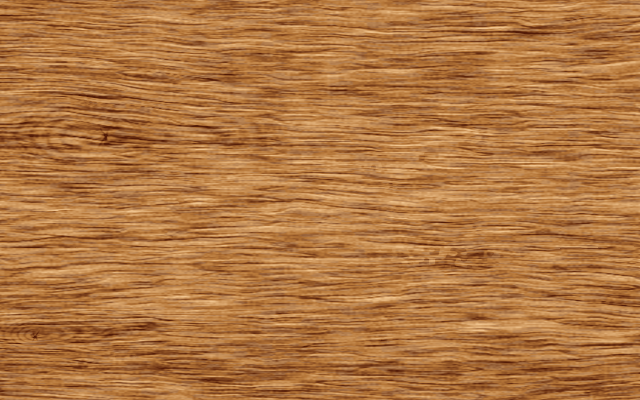
A WebGL 1 fragment shader for this texture:

```glsl
precision highp float;
// Oiled oak board: an even base cut by many thin, wavy horizontal grooves with
// pale lips, bent around two ringed knots, with pores, stains and a plank seam.
// Every layer adds to a single tone, which a three-colour ramp turns into wood.

uniform vec2 u_resolution;

#define DARK vec3(0.39, 0.165, 0.06)
#define MID vec3(0.712, 0.465, 0.222)
#define LIGHT vec3(0.90, 0.715, 0.50)
#define BIG_KNOT vec2(0.26, 0.655)
#define SMALL_KNOT vec2(0.09, 0.16)
#define LONG_STAIN vec2(1.13, 0.36)
#define SEAM_HEIGHT 0.382
#define WAVINESS 0.026
#define FIBRE_CONTRAST 1.0
#define GROOVE_DEPTH 0.30
#define LIP_LIGHT 0.20
#define STAIN_COUNT 7

float hash(vec2 p) {
  vec3 h = fract(p.xyx * 0.1031);
  h += dot(h, h.yzx + 33.33);
  return fract((h.x + h.y) * h.z);
}

float noise(vec2 p) {
  vec2 i = floor(p);
  vec2 f = fract(p);
  f = f * f * (3.0 - 2.0 * f);
  float low = mix(hash(i), hash(i + vec2(1.0, 0.0)), f.x);
  float high = mix(hash(i + vec2(0.0, 1.0)), hash(i + vec2(1.0, 1.0)), f.x);
  return mix(low, high, f.y);
}

// Noise centred on zero, from -1 to 1
float signedNoise(vec2 p) {
  return 2.0 * noise(p) - 1.0;
}

// Elliptic distance from a knot, with a longer tail to the right
float knotDistance(vec2 p, vec2 centre, float size) {
  vec2 q = (p - centre) / size;
  q.x *= q.x > 0.0 ? 0.22 : 0.45;
  return length(q) + 0.22 * signedNoise(p * vec2(7.0, 15.0));
}

// Darkness of growth rings, core and the star of cracks in it
float knotShade(vec2 p, vec2 centre, float size) {
  float d = knotDistance(p, centre, size);
  float ring = pow(0.5 + 0.5 * sin(d * 38.0), 2.0);
  float shade = exp(-d * d) * (0.24 * ring + 0.02) + 0.06 * exp(-14.0 * d * d);
  vec2 q = (p - centre) / size + 0.08 * signedNoise(p * 50.0);
  for (int i = 0; i < 3; i++) {
    float angle = 0.1 + 0.95 * float(i);
    vec2 along = vec2(cos(angle), sin(angle));
    float across = dot(q, vec2(-along.y, along.x)) / 0.035;
    float reach = dot(q, along) / 0.2;
    shade += 0.4 * exp(-across * across - reach * reach);
  }
  return shade;
}

// Soft elliptic patch
float patchMask(vec2 p, vec2 centre, vec2 size) {
  vec2 q = (p - centre) / size;
  return exp(-dot(q, q));
}

// Sum of fibre layers, from faint broad bands to hair lines
float fibres(vec2 g) {
  float tone = 0.055 * signedNoise(g * vec2(1.2, 13.0));
  tone += 0.06 * signedNoise(g * vec2(3.0, 44.0) + 17.0);
  tone += 0.13 * signedNoise(g * vec2(6.0, 120.0) + 41.0);
  tone += 0.26 * signedNoise(g * vec2(12.0, 225.0) + 73.0);
  return tone;
}

// Thin continuous lines along the level curves of stretched noise
float grooves(vec2 g) {
  float coarse = abs(signedNoise(g * vec2(5.0, 85.0) + 150.0));
  float fine = abs(signedNoise(g * vec2(8.0, 125.0) + 190.0));
  float strength = smoothstep(0.2, 0.7, noise(g * vec2(9.0, 70.0) + 180.0));
  return strength * (1.0 - smoothstep(0.04, 0.2, coarse))
    + 0.8 * (1.0 - strength) * (1.0 - smoothstep(0.05, 0.25, fine));
}

void main() {
  vec2 p = gl_FragCoord.xy / u_resolution.y;
  float aspect = u_resolution.x / u_resolution.y;

  // Grain coordinates: slow waves, parting around knots, new fibres below the seam
  float seam = p.y - SEAM_HEIGHT - 0.004 * signedNoise(vec2(p.x * 3.0, 5.0));
  float bigD = knotDistance(p, BIG_KNOT, 0.1);
  float smallD = knotDistance(p, SMALL_KNOT, 0.05);
  vec2 grain = p;
  grain.y += WAVINESS * signedNoise(p * vec2(1.6, 4.0) + 9.0);
  grain.y += 0.004 * signedNoise(p * vec2(8.0, 18.0) + 3.0);
  grain.y += 0.0016 * signedNoise(p * vec2(24.0, 40.0) + 6.0);
  grain.y -= 0.2 * (p.y - BIG_KNOT.y) * exp(-bigD * bigD);
  grain.y -= 0.2 * (p.y - SMALL_KNOT.y) * exp(-smallD * smallD);
  grain += step(seam, 0.0) * vec2(5.3, 3.7);

  // Fibres, dark grooves with a pale lip below, short pores and fine grit
  float tone = 0.575 + FIBRE_CONTRAST * fibres(grain);
  tone -= GROOVE_DEPTH * grooves(grain);
  tone += LIP_LIGHT * grooves(grain + vec2(0.0, 0.0042));
  tone -= 0.2 * smoothstep(0.7, 0.86, noise(grain * vec2(14.0, 200.0) + 120.0));
  tone += 0.15 * smoothstep(0.72, 0.88, noise(grain * vec2(8.0, 210.0) + 210.0));
  tone += 0.1 * signedNoise(p * vec2(140.0, 270.0));

  // Knots and mottled stains
  tone -= knotShade(p, BIG_KNOT, 0.1) + knotShade(p, SMALL_KNOT, 0.05);
  float stain = patchMask(p, LONG_STAIN, vec2(0.16, 0.025));
  for (int i = 0; i < STAIN_COUNT; i++) {
    float id = float(i) + 1.0;
    vec2 centre = vec2(hash(vec2(id, 2.7)) * aspect, hash(vec2(id, 8.1)));
    stain += 0.6 * patchMask(p, centre, vec2(0.04, 0.016));
  }
  tone -= 0.32 * stain * smoothstep(0.45, 0.7, noise(p * vec2(75.0, 120.0) + 31.0));

  // Seam: a dark gap over a pale edge, fading to the right
  float seamFade = 1.0 - smoothstep(0.3, 1.0, p.x);
  float gap = exp(-pow(seam / 0.002, 2.0));
  float edge = exp(-pow((seam + 0.006) / 0.005, 2.0));
  tone += seamFade * (0.15 * edge - 0.28 * gap);

  // Light falls off towards the bottom and the corners
  vec2 fromCentre = vec2(p.x / aspect, p.y) - vec2(0.5, 0.58);
  tone += 0.03 - 0.2 * dot(fromCentre, fromCentre) - 0.06 * (1.0 - smoothstep(0.0, 0.3, p.y));

  tone = clamp(tone, -0.1, 1.1);
  vec3 wood = mix(DARK, MID, min(tone * 2.0, 1.0));
  wood = mix(wood, LIGHT, max(tone * 2.0 - 1.0, 0.0));

  // Greyish sheen on scattered fibres of middle tone
  float sheen = smoothstep(0.54, 0.7, noise(grain * vec2(30.0, 230.0) + 300.0));
  sheen *= 1.0 - smoothstep(0.05, 0.35, abs(tone - 0.48));
  wood += sheen * vec3(-0.025, 0.01, 0.065);
  gl_FragColor = vec4(clamp(wood, 0.0, 1.0), 1.0);
}
```
